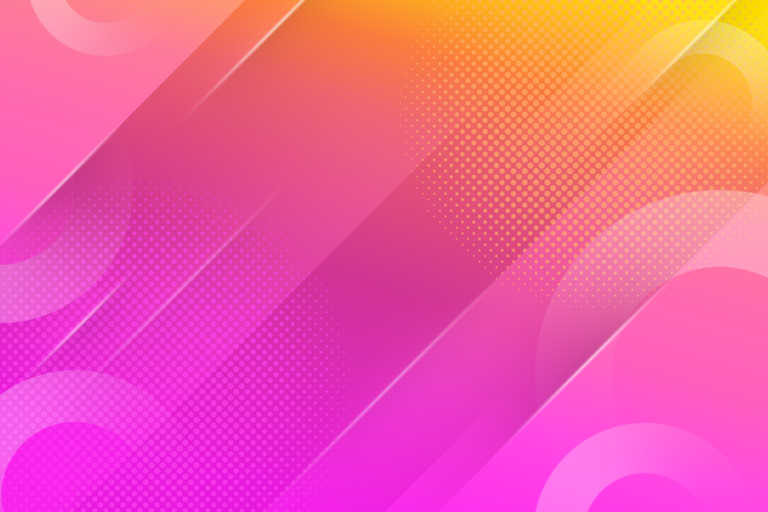
This background is drawn by a Shadertoy shader. Its source:

```glsl
// Diagonal glossy panels over a magenta to yellow gradient, with fading rings,
// two halftone patches and glowing streaks. Two colour ramps (deep and bright)
// are blended by panel, then each layer tints the result towards light.

const int STOPS = 7;
const float RAMP_POS[STOPS] = float[](0.2, 0.48, 0.66, 0.84, 1.0, 1.15, 1.38);
const vec3 DEEP[STOPS] = vec3[](
    vec3(0.91, 0.10, 0.87), vec3(0.85, 0.17, 0.70), vec3(0.82, 0.20, 0.58),
    vec3(0.87, 0.29, 0.49), vec3(0.92, 0.37, 0.41), vec3(0.98, 0.48, 0.23),
    vec3(1.00, 0.88, 0.00));
const vec3 BRIGHT[STOPS] = vec3[](
    vec3(1.00, 0.16, 0.95), vec3(1.00, 0.29, 0.88), vec3(1.00, 0.37, 0.74),
    vec3(1.00, 0.42, 0.68), vec3(0.99, 0.48, 0.60), vec3(1.00, 0.60, 0.42),
    vec3(1.00, 0.89, 0.10));
const float RAMP_TILT = 0.3;

// Streaks: across position, centre along, half length, strength.
// The sign of the strength picks the side of the glow.
const int STREAKS = 7;
const vec4 STREAK[STREAKS] = vec4[](
    vec4(0.479, 0.76, 0.30, 0.75), vec4(0.592, 1.50, 0.42, 0.80),
    vec4(0.791, 0.52, 0.25, 0.75), vec4(0.918, 0.77, 0.50, 0.35),
    vec4(1.516, 1.00, 0.55, 0.50), vec4(1.436, 2.30, 0.34, 0.85),
    vec4(1.855, 1.45, 0.40, -0.85));
const float CORE_WIDTH = 0.005;
const float GLOW_WIDTH = 0.065;

// Rings: centre, inner radius, outer radius; then lit direction and tail length.
const int RINGS = 6;
const vec4 RING[RINGS] = vec4[](
    vec4(0.205, 1.043, 0.088, 0.152), vec4(0.000, 0.629, 0.146, 0.260),
    vec4(0.146, 0.033, 0.143, 0.244), vec4(1.373, 0.799, 0.096, 0.162),
    vec4(1.406, 0.268, 0.211, 0.361), vec4(1.260, -0.045, 0.121, 0.219));
const vec3 RING_LIGHT[RINGS] = vec3[](
    vec3(-0.95, -0.3, 0.0), vec3(-0.3, -0.95, 0.0), vec3(-0.8, 0.6, 0.0),
    vec3(0.35, 0.94, 0.4), vec3(0.2, 0.98, 0.0), vec3(-0.85, 0.53, 0.0));
const float RING_OPACITY = 0.42;
const float DISC_OPACITY = 0.6;

// Halftone patches: centre and radius.
const vec3 PATCH_LOW = vec3(0.28, 0.24, 0.41);
const vec3 PATCH_HIGH = vec3(1.17, 0.785, 0.39);
const vec3 DOT_LOW = vec3(1.0, 0.27, 0.94);
const vec3 DOT_HIGH = vec3(1.0, 0.70, 0.42);
const float DOT_CELL = 0.0221;
const float DOT_SIZE = 0.38;

vec3 ramp(vec3 colours[STOPS], float t) {
    vec3 c = colours[0];
    for (int i = 1; i < STOPS; i++)
        c = mix(c, colours[i], clamp((t - RAMP_POS[i - 1]) / (RAMP_POS[i] - RAMP_POS[i - 1]), 0.0, 1.0));
    return c;
}

float edge(float x, float at, float px) { return smoothstep(-px, px, x - at); }

// Share of the bright ramp at diagonal coordinates d = (across, along).
float panelLight(vec2 d, float px) {
    float e1 = edge(d.x, 0.479, px), e2 = edge(d.x, 1.141, px);
    float e3 = edge(d.x, 1.516, px), e4 = edge(d.x, 1.855, px);
    float light = 1.0 - e1;
    light += 0.36 * e1 * (1.0 - e2) * smoothstep(0.55, 1.141, d.x) * (1.0 - smoothstep(1.4, 1.9, d.y));
    light += 0.6 * edge(d.x, 1.27, px) * (1.0 - edge(d.x, 1.436, px)) * smoothstep(1.6, 2.2, d.y);
    float pink = 0.58 * (1.0 - 0.45 * smoothstep(1.58, 1.855, d.x));
    pink += 0.45 * edge(d.x, 1.752, px) * (1.0 - smoothstep(0.75, 1.3, d.y));
    return light + e3 * mix(pink, 1.0, e4);
}

// Staggered dots that shrink towards the rim of a round patch.
float halftone(vec2 d, vec3 area, float px) {
    vec2 cell = d / DOT_CELL, mid = (floor(cell) + 0.5) * DOT_CELL;
    vec2 centre = 0.5 * vec2(mid.x + mid.y - 1.0, mid.y - mid.x + 1.0);
    float fade = 1.0 - smoothstep(0.35, 1.08, length(centre - area.xy) / area.z);
    float inside = step(length(centre - area.xy), area.z);
    float aa = 1.4 * px / DOT_CELL;
    return inside * (1.0 - smoothstep(-aa, aa, length(fract(cell) - 0.5) - DOT_SIZE * sqrt(fade)));
}

void mainImage(out vec4 fragColor, in vec2 fragCoord) {
    float px = 1.0 / iResolution.y;
    vec2 p = fragCoord * px;
    vec2 d = vec2(p.x + 1.0 - p.y, p.x + p.y);

    // Gradient panels
    float t = p.y + RAMP_TILT * p.x;
    vec3 bright = ramp(BRIGHT, t);
    vec3 col = mix(ramp(DEEP, t), bright, panelLight(d, px));

    // Halftone patches
    col = mix(col, DOT_LOW, 0.65 * halftone(d, PATCH_LOW, px));
    col = mix(col, DOT_HIGH, 0.65 * halftone(d, PATCH_HIGH, px));

    // Rings, some drawn out along the diagonal
    for (int i = 0; i < RINGS; i++) {
        vec2 q = p - RING[i].xy, axis = vec2(-0.7071);
        float along = clamp(dot(q, axis), 0.0, RING_LIGHT[i].z);
        float r = length(q - axis * along);
        float lit = 0.5 + 0.5 * dot(q / max(length(q), 0.001), RING_LIGHT[i].xy);
        float disc = 1.0 - edge(r, RING[i].z, px);
        float band = 1.0 - edge(r, RING[i].w, px) - disc;
        float tail = 1.0 - along / max(RING_LIGHT[i].z, 0.001);
        col = mix(col, bright, DISC_OPACITY * disc * lit * tail);
        col = mix(col, mix(bright, vec3(1.0), 0.7), RING_OPACITY * band * lit * lit * tail);
    }

    // Streaks: thin core, glow on one side, shade on the other
    for (int i = 0; i < STREAKS; i++) {
        vec4 s = STREAK[i];
        float across = (d.x - s.x) * sign(s.w), power = abs(s.w);
        float fade = 1.0 - smoothstep(0.0, 1.0, abs(d.y - s.y) / s.z);
        float falloff = exp(-abs(across) / GLOW_WIDTH), side = edge(across, 0.0, px);
        col *= 1.0 - 0.12 * power * fade * falloff * side;
        col = mix(col, bright, 0.6 * power * fade * falloff * (1.0 - side));
        float core = exp(-across * across / (CORE_WIDTH * CORE_WIDTH));
        col = mix(col, mix(bright, vec3(1.0), 0.65), power * fade * core);
    }
    fragColor = vec4(clamp(col, 0.0, 1.0), 1.0);
}
```
